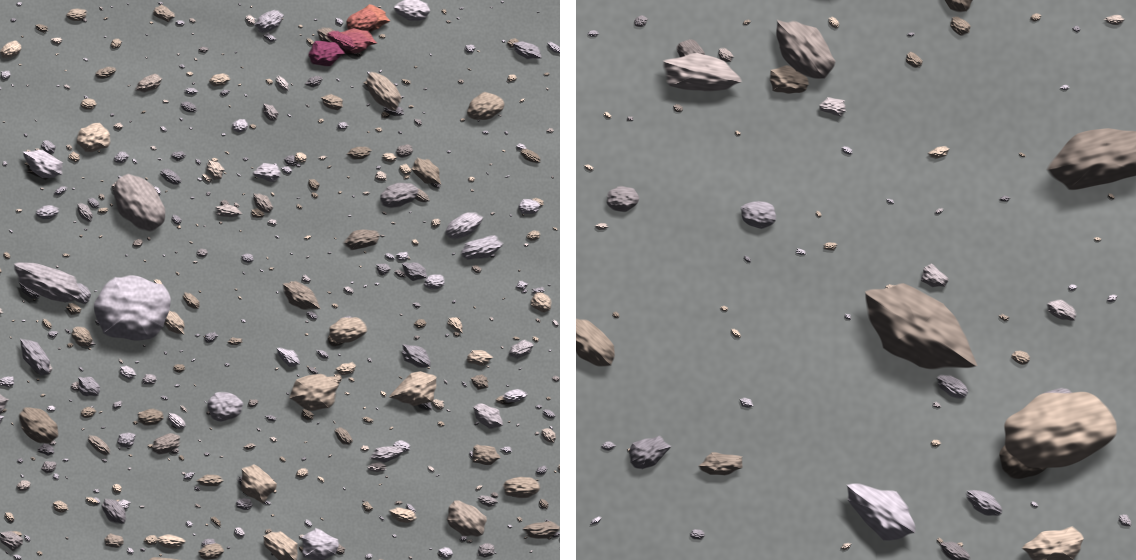
Left: the whole. Right: its middle third, enlarged.
Reproduce this texture procedurally as a Shadertoy shader.

```glsl
// Sunlit pebbles, shell chips and a small red cluster scattered on wet grey sand.

const vec3 SAND = vec3(0.530, 0.538, 0.535);
const vec3 STONE_DARK = vec3(0.19, 0.19, 0.195);
const vec3 STONE_LIGHT = vec3(0.96, 0.94, 0.92);
const vec3 WARM_TINT = vec3(1.0, 0.91, 0.85);
const vec3 MAUVE_TINT = vec3(0.94, 0.91, 0.98);
const vec3 MAGENTA = vec3(0.68, 0.36, 0.52);
const vec3 SALMON = vec3(0.95, 0.62, 0.55);
const vec3 LIGHT_DIR = vec3(0.28, 0.70, 0.65);
const vec2 SHADOW_OFFSET = vec2(-0.16, -0.38); // in stone half-lengths
const float SHADOW_DEPTH = 0.58;
const float RELIEF = 0.45;
const float GRAIN = 0.055;
const float RIPPLE = 0.07;
const float TAU = 6.2831853;

vec3 hash3(vec2 p) {
    vec3 h = fract(p.xyx * vec3(0.1031, 0.1030, 0.0973));
    h += dot(h, h.yzx + 33.33);
    return fract((h.xxy + h.yzz) * h.zyx);
}

float corner(vec2 cell, vec2 offset) {
    float a = TAU * hash3(cell).x;
    return dot(vec2(cos(a), sin(a)), offset);
}

float gradientNoise(vec2 p) {
    vec2 i = floor(p), f = p - i;
    vec2 u = f * f * f * (f * (f * 6.0 - 15.0) + 10.0);
    vec2 e = vec2(1.0, 0.0);
    return mix(mix(corner(i, f), corner(i + e, f - e), u.x),
               mix(corner(i + e.yx, f - e.yx), corner(i + 1.0, f - 1.0), u.x), u.y);
}

// Outline measure: 1 on the rim, between a round pebble and a chipped polygon
float stoneRadius(vec2 q, vec2 seed, float angular) {
    float polygon = 0.0;
    for (int i = 0; i < 6; i++) {
        vec3 h = hash3(seed + float(i) * 7.3);
        float a = (float(i) + 0.7 * h.x) * TAU / 6.0;
        polygon = max(polygon, dot(q, vec2(cos(a), sin(a))) / (0.72 + 0.28 * h.y));
    }
    return mix(length(q), polygon, angular) + 0.16 * gradientNoise(q * 1.7 + seed * 3.7);
}

float stoneHeight(vec2 q, vec2 seed, float angular) {
    float r = stoneRadius(q, seed, angular);
    return 1.0 - r * r * r + 0.16 * gradientNoise(q * 3.3 + seed * 5.1);
}

// Paints one stone and its cast shadow over the colour so far
void addStone(inout vec3 col, vec2 p, float size, vec2 seed, vec3 tint, float shadowDepth) {
    if (dot(p, p) > 4.0 * size * size) return;
    vec3 h = hash3(seed + 41.7);
    float aspect = mix(0.46, 0.82, h.x);
    float angle = -0.2 + 1.5 * (h.y - 0.5);
    float angular = 0.9 * h.z;
    float c = cos(angle), s = sin(angle);
    mat2 toLocal = mat2(c, -s, s, c);
    vec2 extent = size * vec2(1.0, aspect);

    vec2 shadowPos = toLocal * (p - SHADOW_OFFSET * size) / extent;
    float shadow = 1.0 - smoothstep(0.80, 1.18, stoneRadius(shadowPos, seed, angular));
    col *= 1.0 - shadowDepth * shadow;

    vec2 q = toLocal * p / extent;
    float blur = 1.0 / (iResolution.y * extent.y);
    float cover = 1.0 - smoothstep(1.0 - blur, 1.0 + blur, stoneRadius(q, seed, angular));
    if (cover <= 0.0) return;

    vec2 e = vec2(0.07, 0.0);
    float top = stoneHeight(q, seed, angular);
    vec2 slope = vec2(stoneHeight(q + e, seed, angular) - top,
                      stoneHeight(q + e.yx, seed, angular) - top) / e.x;
    slope = (slope / vec2(1.0, aspect)) * toLocal;
    vec3 normal = normalize(vec3(-slope * RELIEF, 0.8));
    float lit = smoothstep(-0.05, 0.95, dot(normal, normalize(LIGHT_DIR)));
    float veins = 1.0 + 0.14 * gradientNoise(vec2(2.5, 9.0) * q + seed)
                      + 0.12 * gradientNoise(p * 170.0 + seed);
    col = mix(col, mix(STONE_DARK, STONE_LIGHT, lit) * tint * veins, cover);
}

// Jittered grid of stones, drawn from far to near
void scatter(inout vec3 col, vec2 uv, float cells, float density, vec2 sizes, float depth) {
    vec2 home = floor(uv * cells);
    for (int j = 1; j >= -1; j--)
    for (int i = -1; i <= 1; i++) {
        vec2 cell = home + vec2(i, j);
        vec2 seed = cell + cells * 3.17 + 11.0;
        vec3 place = hash3(seed), look = hash3(seed + 91.3);
        if (place.z > density) continue;
        vec2 centre = (cell + 0.5 + 0.75 * (place.xy - 0.5)) / cells;
        float size = mix(sizes.x, sizes.y, look.x * look.x) * mix(1.15, 0.88, centre.y);
        vec3 tint = mix(WARM_TINT, MAUVE_TINT, smoothstep(0.2, 0.7, look.y));
        tint *= mix(0.68, 1.08, look.z);
        addStone(col, uv - centre, size, seed, tint, depth * mix(0.6, 1.0, look.z));
    }
}

vec3 sand(vec2 uv) {
    vec2 flow = vec2(uv.x + 0.25 * uv.y, uv.y + 0.22 * uv.x);
    float ripple = gradientNoise(flow * vec2(3.5, 11.0)) + 0.5 * gradientNoise(flow * vec2(9.0, 30.0) + 7.0);
    float grain = gradientNoise(uv * 210.0) + 0.6 * gradientNoise(uv * vec2(70.0, 120.0) + 31.0);
    return SAND * (1.0 + RIPPLE * ripple + GRAIN * grain);
}

void mainImage(out vec4 fragColor, in vec2 fragCoord) {
    vec2 uv = fragCoord / iResolution.y;
    vec3 col = sand(uv);

    // Chips, small pebbles, pebbles, large stones
    scatter(col, uv, 36.0, 0.34, vec2(0.002, 0.007), 0.30);
    scatter(col, uv, 17.0, 0.50, vec2(0.009, 0.018), 0.50);
    scatter(col, uv, 9.0, 0.82, vec2(0.020, 0.036), SHADOW_DEPTH);
    scatter(col, uv, 5.0, 0.42, vec2(0.036, 0.072), SHADOW_DEPTH);

    // Red and magenta cluster near the top
    for (int i = 5; i >= 0; i--) {
        float t = float(i) / 5.0;
        vec2 centre = mix(vec2(0.58, 0.905), vec2(0.675, 0.965), t) + 0.012 * sin(vec2(5.0, 9.0) * t);
        addStone(col, uv - centre, 0.03, vec2(float(i) + 3.0, 57.0), mix(MAGENTA, SALMON, t), SHADOW_DEPTH);
    }
    fragColor = vec4(clamp(col, 0.0, 1.0), 1.0);
}
```
